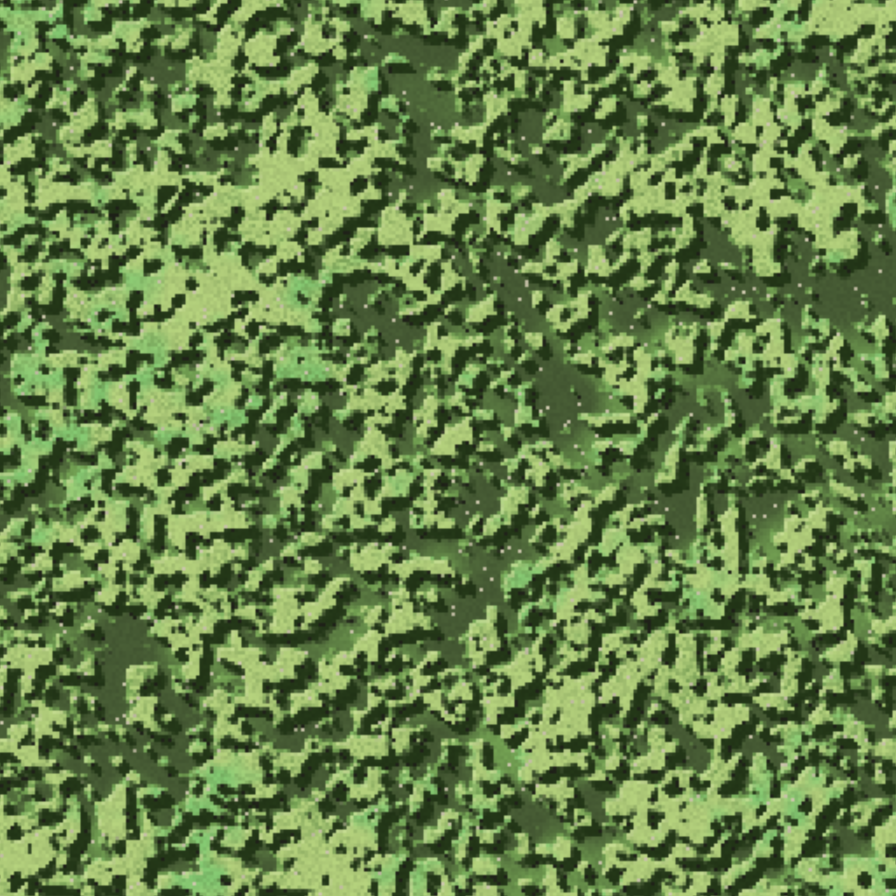
Write a WebGL 1 fragment shader that draws this texture.

```glsl
precision highp float;
// Dense leafy ground cover seen from above, lit low from the upper left.
// A steepened noise height field is shadowed by a short march to the light,
// shaded on a fine grid of cells, and blended softly between the cells.
uniform vec2 u_resolution;

const float GRID = 256.0;                     // shading cells per canvas height
const float CLUMP_FREQ = 60.0;                // leaf clumps
const float LEAF_FREQ = 122.0;                // ragged edges of the clumps
const float CANOPY_FREQ = 17.0;               // groups of clumps
const float VALLEY_FREQ = 4.5;                // broad hollows
const vec2 TO_LIGHT = vec2(-0.66, 0.75);
const float MARCH_STEP = 0.0038;
const float LIGHT_SLOPE = 11.0;               // height lost per unit of distance
const float SHADOW_EDGE = 0.20;
const float SPECK_SHARE = 0.014;

const vec3 DEEP_SHADE = vec3(0.135, 0.210, 0.090);
const vec3 BLACK_GAP = vec3(0.120, 0.130, 0.095);
const vec3 GROUND = vec3(0.270, 0.350, 0.200);
const vec3 MID_LEAF = vec3(0.440, 0.615, 0.315);
const vec3 FRESH_LEAF = vec3(0.500, 0.760, 0.430);
const vec3 WARM_LEAF = vec3(0.680, 0.790, 0.470);
const vec3 RIM = vec3(0.760, 0.840, 0.570);
const vec3 CREAM = vec3(0.770, 0.750, 0.650);

float hash(vec2 p) {
  vec3 q = fract(vec3(p.xyx) * 0.1031);
  q += dot(q, q.yzx + 33.33);
  return fract((q.x + q.y) * q.z);
}

float noise(vec2 p) {
  vec2 cell = floor(p);
  vec2 f = fract(p);
  f = f * f * (3.0 - 2.0 * f);
  float low = mix(hash(cell), hash(cell + vec2(1.0, 0.0)), f.x);
  float high = mix(hash(cell + vec2(0.0, 1.0)), hash(cell + vec2(1.0, 1.0)), f.x);
  return mix(low, high, f.y);
}

vec2 turn(vec2 p) {
  return vec2(0.8 * p.x - 0.6 * p.y, 0.6 * p.x + 0.8 * p.y);
}

// Flat-topped clumps on a gently uneven canopy.
float height(vec2 p, float valley) {
  float clump = 0.64 * noise(p * CLUMP_FREQ + 40.0)
              + 0.36 * noise(turn(p) * LEAF_FREQ + 210.0);
  float canopy = noise(turn(p) * CANOPY_FREQ + 90.0) - 0.5;
  return smoothstep(0.37, 0.63, clump + 0.20 * canopy + valley) + 0.45 * canopy;
}

vec3 shade(vec2 cell) {
  vec2 p = (cell + 0.5) / GRID;
  float valley = 0.24 * (noise(turn(p) * VALLEY_FREQ + 7.0) - 0.5);
  float h = height(p, valley);
  float grain = hash(cell + 501.0);

  // March towards the light and keep the strongest blocker.
  float blocked = -1.0;
  float facing = 0.0;
  for (int i = 1; i <= 4; i++) {
    float reach = float(i) * MARCH_STEP;
    float rise = height(p + TO_LIGHT * reach, valley) - h;
    if (i == 1) facing = -rise;
    blocked = max(blocked, rise - LIGHT_SLOPE * reach);
  }
  float shadow = smoothstep(0.0, SHADOW_EDGE, blocked);

  // Sunlit leaves, in patches of fresh and warm green.
  float hue = 0.6 * noise(p * 9.0 + 300.0) + 0.4 * noise(p * 45.0 + 130.0);
  hue += 0.35 * (h - 0.5);
  vec3 bright = mix(FRESH_LEAF, WARM_LEAF, smoothstep(0.30, 0.62, hue));
  float tone = 0.55 * h + 0.5 * facing + 0.22 * (grain - 0.5);
  vec3 leaf = mix(MID_LEAF, bright, smoothstep(0.20, 0.60, tone));
  leaf = mix(leaf, RIM, 0.75 * smoothstep(0.28, 0.60, facing));
  leaf = mix(GROUND, leaf, smoothstep(-0.08, 0.24, h + 0.5 * facing));

  // Shaded gaps, deepest right behind tall clumps.
  float depth = smoothstep(0.05, 0.50, blocked + 0.25 * (grain - 0.5));
  vec3 shade = mix(GROUND, DEEP_SHADE, depth);
  shade = mix(shade, BLACK_GAP, step(0.94, hash(cell + 77.0)));

  vec3 color = mix(leaf, shade, shadow);
  float speck = step(1.0 - SPECK_SHARE, hash(cell + 913.0)) * (1.0 - shadow);
  color = mix(color, CREAM, speck);
  return color * (0.95 + 0.10 * grain);
}

void main() {
  vec2 p = gl_FragCoord.xy / u_resolution.y * GRID - 0.5;
  vec2 cell = floor(p);
  vec2 blend = smoothstep(0.1, 0.9, fract(p));
  vec3 low = mix(shade(cell), shade(cell + vec2(1.0, 0.0)), blend.x);
  vec3 high = mix(shade(cell + vec2(0.0, 1.0)), shade(cell + vec2(1.0, 1.0)), blend.x);
  gl_FragColor = vec4(mix(low, high, blend.y), 1.0);
}
```
